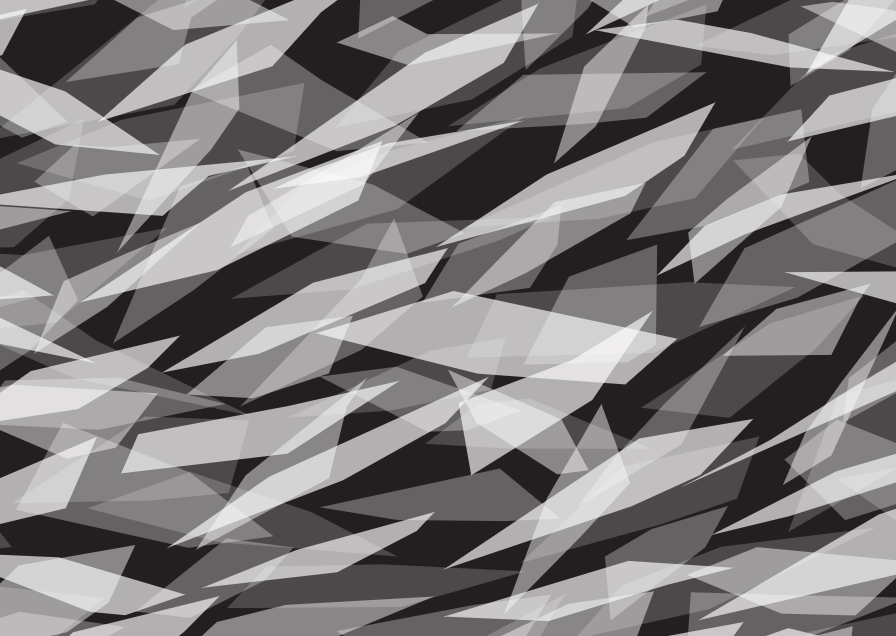
Write a Shadertoy shader that draws this pattern.

```glsl
// Splinter camouflage: sharp translucent white shards over near-black.
// Four layers, from faint and broad to bright and slim, each scatter jittered
// five-cornered polygons on a slanted, staggered grid and blend them in order.

const vec3 BACKGROUND = vec3(0.137, 0.122, 0.127);
const vec3 SHARD_TINT = vec3(1.0, 0.995, 0.998);
const float SLANT = 0.34;         // main direction, radians above horizontal
const float CROSS_TILT = -0.62;   // turn of the few shards that cross the flow
const float CROSS_SHARE = 0.20;
const float JITTER = 0.45;        // random shift of a shard, in cells
const float SIZE_SPREAD = 0.45;
const int CORNERS = 5;

// Grid cell and half size of a shard, in canvas heights, then its opacity
// and the range of its random turn in radians
struct Layer { vec2 cell; vec2 halfSize; float opacity; float tiltSpread; };

// Integer hash giving three values in 0..1
vec3 hash3(ivec3 seed) {
    uvec3 v = uvec3(seed) * 1664525u + 1013904223u;
    v.x += v.y * v.z; v.y += v.z * v.x; v.z += v.x * v.y;
    v ^= v >> 16u;
    v.x += v.y * v.z; v.y += v.z * v.x; v.z += v.x * v.y;
    return vec3(v >> 8u) / 16777216.0;
}

mat2 rotation(float angle) {
    float c = cos(angle), s = sin(angle);
    return mat2(c, s, -s, c);
}

// Signed distance to a polygon, negative inside
float polygonDistance(vec2 p, vec2 corner[CORNERS]) {
    float nearest = dot(p - corner[0], p - corner[0]);
    float side = 1.0;
    for (int i = 0, j = CORNERS - 1; i < CORNERS; j = i, i++) {
        vec2 edge = corner[j] - corner[i];
        vec2 w = p - corner[i];
        vec2 off = w - edge * clamp(dot(w, edge) / dot(edge, edge), 0.0, 1.0);
        nearest = min(nearest, dot(off, off));
        bvec3 crossing = bvec3(p.y >= corner[i].y, p.y < corner[j].y,
                               edge.x * w.y > edge.y * w.x);
        if (all(crossing) || all(not(crossing))) side = -side;
    }
    return side * sqrt(nearest);
}

// A shard with a thin tail, a broader head and a random outline
float shardDistance(vec2 p, Layer layer, ivec3 id) {
    vec3 a = hash3(id + ivec3(0, 0, 1));
    vec3 b = hash3(id + ivec3(0, 0, 2));
    vec3 c = hash3(id + ivec3(0, 0, 3));
    vec3 d = hash3(id + ivec3(0, 0, 4));

    float tilt = (a.x - 0.5) * layer.tiltSpread;
    if (a.y < CROSS_SHARE) tilt += CROSS_TILT;
    p = p * rotation(tilt);
    if (a.z < 0.4) p = -p;

    vec2 size = layer.halfSize * (1.0 + SIZE_SPREAD * (d.yz - 0.5));
    vec2 corner[CORNERS];
    corner[0] = size * vec2(-1.0, mix(-0.8, 0.3, b.x));
    corner[1] = size * vec2(mix(-0.45, 0.5, b.y), mix(0.35, 1.0, b.z));
    corner[2] = size * vec2(1.0, mix(0.0, 1.0, c.x));
    corner[3] = size * vec2(mix(0.45, 0.85, c.y), mix(0.0, -0.8, c.z));
    corner[4] = size * vec2(mix(-0.4, 0.3, d.x), mix(-0.3, -1.0, a.z));
    return polygonDistance(p, corner);
}

// Blends every shard of one layer that can reach the point
vec3 paintLayer(vec3 color, vec2 p, Layer layer, int index, float pixel) {
    vec2 grid = p / layer.cell;
    for (int y = -2; y <= 2; y++) {
        int row = int(floor(grid.y)) + y;
        float stagger = hash3(ivec3(row, 7, index * 16)).x;
        int firstColumn = int(floor(grid.x - stagger));
        for (int x = -1; x <= 1; x++) {
            ivec3 id = ivec3(firstColumn + x, row, index * 16 + 5);
            vec2 shift = 0.5 + JITTER * (hash3(id).xy - 0.5);
            vec2 center = (vec2(id.xy) + vec2(stagger, 0.0) + shift) * layer.cell;
            float dist = shardDistance(p - center, layer, id);
            float cover = clamp(0.5 - dist / pixel, 0.0, 1.0);
            color = mix(color, SHARD_TINT, cover * layer.opacity);
        }
    }
    return color;
}

void mainImage(out vec4 fragColor, in vec2 fragCoord) {
    float pixel = 1.0 / iResolution.y;
    vec2 p = (fragCoord * pixel + 3.0) * rotation(SLANT);

    Layer layers[4];
    layers[0] = Layer(vec2(0.42, 0.16), vec2(0.220, 0.084), 0.19, 0.5);  // faint
    layers[1] = Layer(vec2(0.36, 0.17), vec2(0.165, 0.084), 0.30, 1.0);  // dim
    layers[2] = Layer(vec2(0.40, 0.20), vec2(0.160, 0.072), 0.46, 1.2);  // middle
    layers[3] = Layer(vec2(0.43, 0.14), vec2(0.235, 0.055), 0.65, 0.4);  // bright

    vec3 color = BACKGROUND;
    for (int i = 0; i < 4; i++) color = paintLayer(color, p, layers[i], i, pixel);
    fragColor = vec4(color, 1.0);
}
```
